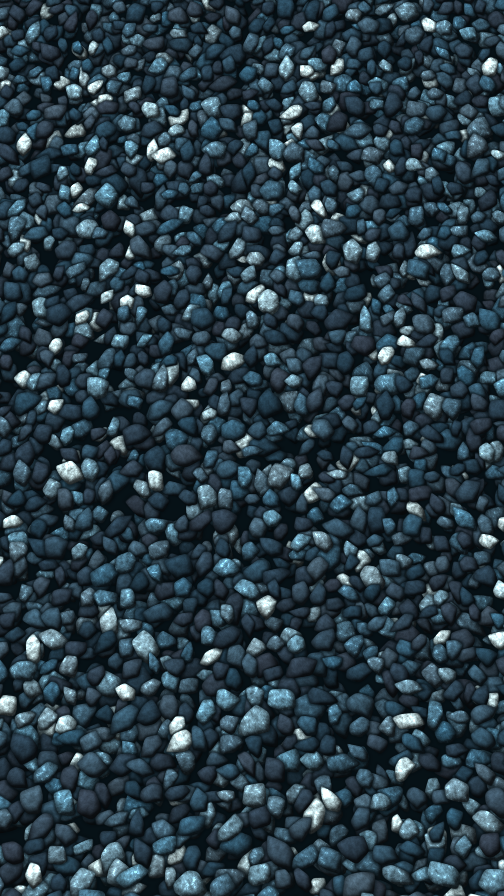
This texture is drawn by a Shadertoy shader. Its source:

```glsl
vec4 hash4(vec2 cell) {
    vec4 p = fract(cell.xyxy * vec4(0.1031, 0.1030, 0.0973, 0.1099));
    p += dot(p, p.wzxy + 33.33);
    return fract((p.xxyz + p.yzzw) * p.zywx);
}

// Layered sines, roughly -1 to 1
float mottle(vec2 p) {
    float sum = 0.0, gain = 0.5;
    for (int i = 0; i < 4; i++) {
        p = mat2(0.8, 0.6, -0.6, 0.8) * p * 1.8 + 1.7;
        sum += gain * sin(p.x + 1.6 * sin(p.y)) * sin(p.y + 1.3 * sin(p.x * 0.7));
        gain *= 0.7;
    }
    return sum;
}

// Soft polygon radius: 1 on the rim, 0 at the centre
float pebbleRadius(vec2 v, vec4 rnd) {
    float sum = 0.0;
    for (int i = 0; i < 6; i++) {
        float side = float(i);
        float jitter = fract(rnd.w * 17.0 * (side + 1.0) + rnd.x * 5.0);
        float angle = (side + 0.8 * jitter) * 1.0472;
        float reach = 0.82 + 0.32 * fract(jitter * 7.0 + rnd.y);
        sum += pow(max(dot(v, vec2(cos(angle), sin(angle))) / reach, 0.0), 9.0);
    }
    return pow(sum, 1.0 / 9.0);
}

// Mostly slate and steel blue, a few nearly white
vec3 stoneColor(float tone, float tint) {
    vec3 slate = mix(vec3(0.14, 0.245, 0.31), vec3(0.21, 0.255, 0.31), tint);
    vec3 steel = mix(vec3(0.22, 0.40, 0.50), vec3(0.32, 0.42, 0.48), tint);
    vec3 pale = mix(vec3(0.40, 0.61, 0.71), vec3(0.53, 0.65, 0.70), tint);
    vec3 c = mix(slate, steel, smoothstep(0.15, 0.72, tone));
    c = mix(c, pale, smoothstep(0.68, 0.94, tone));
    return mix(c, vec3(0.86, 0.98, 1.0), smoothstep(0.94, 0.965, tone));
}

void mainImage(out vec4 fragColor, in vec2 fragCoord) {
    vec2 uv = fragCoord / iResolution.x;

    // Stones shrink towards the top
    float density = 18.0 + 4.5 * uv.y;
    vec2 ground = vec2((uv.x - 0.5) * density, 18.0 * uv.y + 2.25 * uv.y * uv.y) + 60.0;
    float pixel = density / iResolution.x;
    vec3 light = normalize(vec3(-0.35, 0.65, 0.7));
    vec3 color = vec3(0.025, 0.065, 0.085);

    // Heaped layers, deepest first
    for (int layer = 0; layer < 4; layer++) {
        float level = float(layer);
        vec2 q = ground + vec2(0.5, 0.31) * level;
        float depthDim = mix(0.7, 1.0, level / 3.0);

        for (int row = 1; row >= -1; row--)
        for (int column = -1; column <= 1; column++) {
            vec2 cell = floor(q) + vec2(column, row);
            vec4 rnd = hash4(cell + level * 37.0);
            vec4 look = hash4(cell + level * 53.0 + 211.0);
            vec2 d = q - cell - 0.5 - (rnd.xy - 0.5) * 0.6;
            if (dot(d, d) > 1.0 || look.w < 0.12) continue;

            // Size, stretch and direction
            float major = mix(0.38, 0.6, rnd.z * rnd.z);
            float minor = major * mix(0.55, 0.9, look.z);
            float turn = rnd.w * 6.2832;
            vec2 local = mat2(cos(turn), -sin(turn), sin(turn), cos(turn)) * d;
            float r = pebbleRadius(local / vec2(major, minor), rnd);

            // Contact shadow, tinted by the bluish ambient light
            vec3 ambient = vec3(0.012, 0.048, 0.065);
            color = mix(color, ambient, 0.6 * smoothstep(1.35, 0.95, r));

            // Domed surface with mineral flecks
            float rim = min(r, 1.0);
            vec2 outward = d / max(length(d), 0.001);
            vec3 normal = normalize(vec3(outward * rim * rim * 1.1, 1.0 - 0.4 * rim));
            float shade = 0.24 + 1.0 * max(dot(normal, light), 0.0);
            shade *= 1.0 - 0.35 * pow(rim, 5.0);
            float grain = mottle(local * 4.5 + rnd.xy * 40.0);
            float fleck = mix(0.18, 0.38, smoothstep(0.4, 0.85, look.x));
            vec3 stone = stoneColor(look.x, look.y) * (1.0 + fleck * grain);
            stone += vec3(0.16, 0.21, 0.22) * smoothstep(0.35, 0.9, grain) * smoothstep(0.5, 0.8, look.x);

            float edge = 0.6 * pixel / minor;
            color = mix(color, stone * shade * depthDim, smoothstep(1.0 + edge, 1.0 - edge, r));
        }
    }
    fragColor = vec4(clamp(color, 0.0, 1.0), 1.0);
}
```
